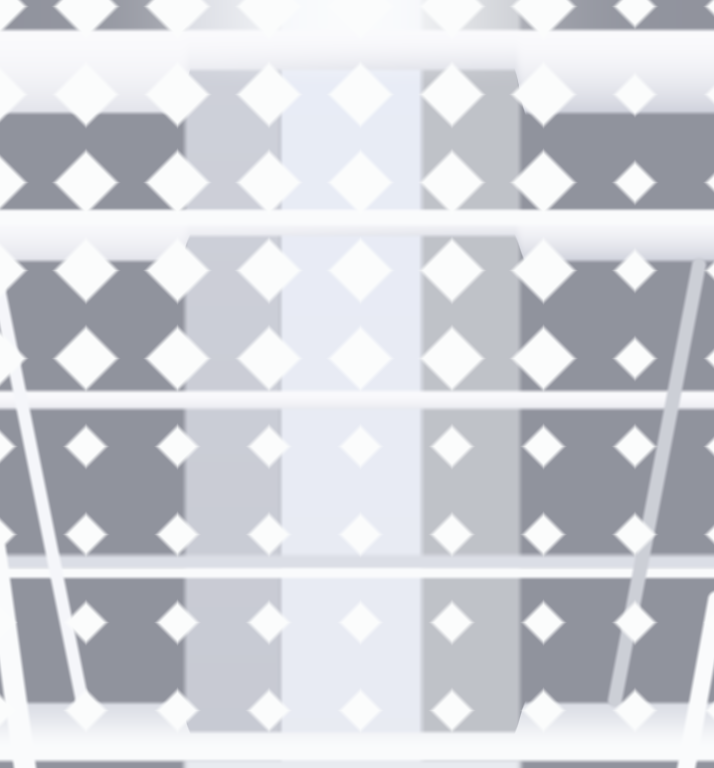
Write a Shadertoy shader that draws this pattern.

```glsl
// Pale glass shelving with tonal panels, slanted poles and a grid of white diamonds.

// Soft interval: 1 between a and b.
float band(float x, float a, float b, float blur) {
    return smoothstep(a - blur, a + blur, x) - smoothstep(b - blur, b + blur, x);
}

// Soft line segment of half width w.
float pole(vec2 p, vec2 a, vec2 b, float w) {
    vec2 ab = b - a;
    float t = clamp(dot(p - a, ab) / dot(ab, ab), 0.0, 1.0);
    return 1.0 - smoothstep(w - 0.025, w + 0.025, length(p - a - ab * t));
}

// Lit underside of a shelf, fading downwards from its bright front edge.
vec3 shelf(vec3 col, vec2 p, float top, float bottom, float shade) {
    float t = clamp((p.y - top) / (bottom - top), 0.0, 1.0);
    vec3 lit = mix(vec3(0.98, 0.98, 0.99), vec3(0.81, 0.82, 0.86), t * t * shade);
    return mix(col, lit, band(p.y, top, bottom, 0.03));
}

// Vertical panels: dark outside, grey beside a pale central strip.
vec3 panels(vec2 p) {
    vec3 col = vec3(0.565, 0.575, 0.615);
    vec3 leftGrey = mix(vec3(0.81, 0.82, 0.855), vec3(0.78, 0.79, 0.825), p.y / 7.68);
    vec3 rightGrey = vec3(0.75, 0.76, 0.785);
    vec3 pale = mix(vec3(0.91, 0.925, 0.965), vec3(0.91, 0.92, 0.95), p.y / 7.68);
    col = mix(col, leftGrey, band(p.x, 1.85, 2.8, 0.04));
    col = mix(col, rightGrey, band(p.x, 4.2, 5.2, 0.04));
    return mix(col, pale, band(p.x, 2.8, 4.22, 0.04));
}

// Diamond lattice, larger in the upper left block.
float diamonds(vec2 p) {
    vec2 pitch = vec2(0.915, 0.88);
    vec2 g = (p - vec2(0.86, 0.065)) / pitch;
    vec2 id = floor(g + 0.5);
    vec2 d = abs(g - id) * pitch;
    float size = id.y < 4.5 && id.x < 5.5 ? 0.315 : 0.205;
    return 1.0 - smoothstep(size - 0.04, size + 0.04, d.x + d.y);
}

void mainImage(out vec4 fragColor, in vec2 fragCoord) {
    // Canvas is 7.14 by 7.68 units, with y running down.
    vec2 p = fragCoord / iResolution.xy * vec2(7.14, 7.68);
    p.y = 7.68 - p.y;

    vec3 white = vec3(0.98, 0.985, 0.99);
    float middle = band(p.x, 1.85, 5.2, 0.06);
    float shade = mix(0.55, 1.0, smoothstep(1.5, 5.5, p.x)) * (1.0 - 0.4 * middle);
    vec3 col = panels(p);

    // Glow at the top centre
    float glow = exp(-0.45 * (p.x - 3.5) * (p.x - 3.5)) * (1.0 - smoothstep(0.3, 0.9, p.y));
    col = mix(col, white, glow);

    // Shelves
    col = shelf(col, p, 0.30, mix(1.13, 0.70, middle), shade);
    col = shelf(col, p, 2.10, mix(2.61, 2.36, middle), shade);
    col = shelf(col, p, 3.91, 4.09, 0.4);
    col = mix(col, vec3(0.86, 0.87, 0.90), band(p.y, 5.55, 5.70, 0.04));
    col = mix(col, white, band(p.y, 5.68, 5.78, 0.025));
    col = mix(col, white, band(p.y, 2.11, 2.25, 0.03));

    // Base ledge with its bright lip and the shadow beneath
    float ledge = mix(7.03, 7.32, middle);
    vec3 ledgeTone = mix(vec3(0.86, 0.87, 0.90), white, smoothstep(7.0, 7.5, p.y));
    col = mix(col, ledgeTone, band(p.y, ledge, 7.61, 0.03));
    col = mix(col, vec3(0.91, 0.92, 0.94), middle * smoothstep(7.58, 7.64, p.y));

    // Slanted poles
    col = mix(col, vec3(0.80, 0.81, 0.84), pole(p, vec2(6.99, 2.65), vec2(6.15, 7.0), 0.07));
    col = mix(col, vec3(0.96, 0.965, 0.98), pole(p, vec2(-0.02, 2.85), vec2(0.83, 7.05), 0.065));
    col = mix(col, white, pole(p, vec2(-0.05, 5.5), vec2(0.26, 7.75), 0.11));
    col = mix(col, white, pole(p, vec2(7.17, 6.0), vec2(6.85, 7.75), 0.09));

    col = mix(col, vec3(0.985, 0.99, 0.99), diamonds(p));
    fragColor = vec4(col, 1.0);
}
```
